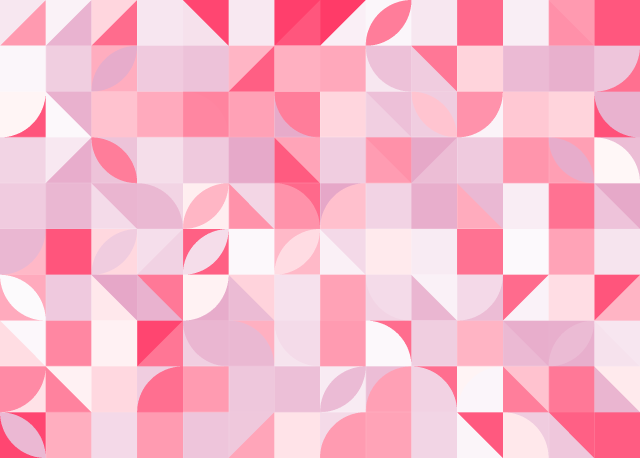
Reproduce this pattern procedurally as a Shadertoy shader.

```glsl
// Geometric mosaic: a 14 by 10 grid of flat square tiles in reds, pinks and mauves.
// Each tile is hashed to a plain square, diagonal half, quarter disc or leaf,
// flipped at random and painted with two tints drawn from two colour ramps.

const vec2  GRID = vec2(14.0, 10.0);      // tiles across and down
const uint  SEED = 23u;

// Cumulative shares of the tile kinds; the remainder are leaves
const float PLAIN_SHARE    = 0.36;
const float DIAGONAL_SHARE = 0.65;
const float QUARTER_SHARE  = 0.88;

// Deep and pale ends of the two colour ramps
const vec3  RED_DEEP   = vec3(1.00, 0.22, 0.40);
const vec3  RED_PALE   = vec3(1.00, 0.97, 0.97);
const vec3  MAUVE_DEEP = vec3(0.90, 0.65, 0.78);
const vec3  MAUVE_PALE = vec3(0.99, 0.98, 0.99);
const float RED_SHARE  = 0.52;

const float SEAM_WIDTH   = 0.014;         // in tile widths
const float SEAM_OPACITY = 0.30;
const int   SAMPLES      = 3;             // antialiasing samples per axis

// Three independent random values per tile and channel
vec3 hash3(vec2 tile, uint channel) {
    uvec3 v = uvec3(uvec2(tile), channel + SEED * 16u);
    v = v * 1664525u + 1013904223u;
    v.x += v.y * v.z; v.y += v.z * v.x; v.z += v.x * v.y;
    v ^= v >> 16u;
    v.x += v.y * v.z; v.y += v.z * v.x; v.z += v.x * v.y;
    return vec3(v >> 8u) / 16777216.0;
}

vec3 randomTint(vec2 tile, uint channel) {
    vec3 h = hash3(tile, channel);
    return h.x < RED_SHARE ? mix(RED_DEEP, RED_PALE, h.y)
                           : mix(MAUVE_DEEP, MAUVE_PALE, h.y);
}

// Signed distance to the tile's shape, p in 0..1; negative is inside
float shapeDistance(vec2 p, float kind) {
    float quarter = length(p) - 1.0;
    if (kind < PLAIN_SHARE)    return 1.0;
    if (kind < DIAGONAL_SHARE) return (p.x + p.y - 1.0) * 0.7071;
    if (kind < QUARTER_SHARE)  return quarter;
    return max(quarter, length(1.0 - p) - 1.0);
}

vec3 mosaic(vec2 uv) {
    vec2 grid = uv * GRID;
    vec2 tile = floor(grid);
    vec2 p = fract(grid);

    // Shape and orientation
    vec3 h = hash3(tile, 0u);
    vec2 flipped = mix(p, 1.0 - p, step(0.5, h.yz));
    bool inside = shapeDistance(flipped, h.x) < 0.0;
    vec3 color = randomTint(tile, inside ? 1u : 2u);

    // Faint, uneven seams on the left and bottom edges
    vec2 seam = step(p, vec2(SEAM_WIDTH)) * hash3(tile, 3u).xy * step(0.5, tile);
    return mix(color, MAUVE_PALE, SEAM_OPACITY * max(seam.x, seam.y));
}

void mainImage(out vec4 fragColor, in vec2 fragCoord) {
    // Average a small grid of samples within the pixel
    vec2 corner = fragCoord - 0.5;
    vec3 sum = vec3(0.0);
    for (int y = 0; y < SAMPLES; y++)
    for (int x = 0; x < SAMPLES; x++) {
        vec2 offset = (vec2(x, y) + 0.5) / float(SAMPLES);
        sum += mosaic((corner + offset) / iResolution.xy);
    }
    fragColor = vec4(sum / float(SAMPLES * SAMPLES), 1.0);
}
```
